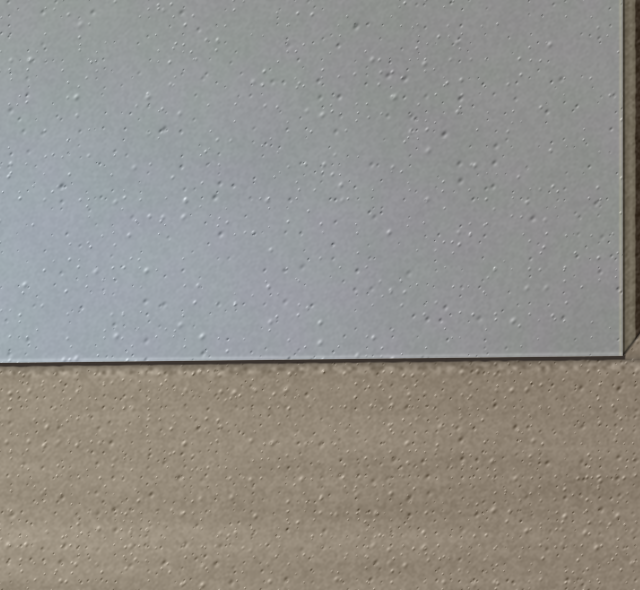
Write a Shadertoy shader that draws this texture.

```glsl
// A pale speckled panel with a shadowed lower edge, lying on a brown grained surface.
#define EDGE_LEFT 0.385      // height of the panel's lower edge at x = 0
#define EDGE_SLOPE 0.0112    // rise of that edge per unit of x
#define EDGE_RIGHT 1.0555    // x of the panel's right edge
#define SIDE_WIDTH 0.0215    // width of the side strip
#define SHADOW_WIDTH 0.0065  // thickness of the dark line under the panel
#define PANEL_GRAIN 0.045
#define BASE_GRAIN 0.085
#define PANEL_SPECKS 0.20    // share of cells holding a speck
#define BASE_SPECKS 0.42
#define STREAKS 0.040

float hash(vec2 p) {
    vec3 q = fract(vec3(p.xyx) * 0.1031);
    q += dot(q, q.yzx + 33.33);
    return fract((q.x + q.y) * q.z);
}

float noise(vec2 p) {
    vec2 i = floor(p), f = fract(p);
    f = f * f * (3.0 - 2.0 * f);
    return mix(mix(hash(i), hash(i + vec2(1, 0)), f.x),
               mix(hash(i + vec2(0, 1)), hash(i + vec2(1, 1)), f.x), f.y);
}

float fbm(vec2 p) {
    float sum = 0.0, amp = 0.5;
    for (int i = 0; i < 4; i++) {
        sum += amp * noise(p);
        p = p * 2.03 + 17.1;
        amp *= 0.5;
    }
    return sum;
}

// Soft coverage of the region where d > 0
float cover(float d, float soft) {
    float w = max(soft, 0.75 / iResolution.y);
    return smoothstep(-w, w, d);
}

// Signed tilted flecks: positive is bright, negative is dark
float flecks(vec2 p, float density) {
    float sum = 0.0;
    for (int layer = 0; layer < 3; layer++) {
        float k = float(layer);
        vec2 g = p * (34.0 + 17.0 * k) + 23.7 * k;
        vec2 id = floor(g);
        float pick = hash(id + 5.3), tone = hash(id + 41.9);
        vec2 d = fract(g) - mix(vec2(0.3), vec2(0.7), vec2(hash(id + 11.0), hash(id + 29.0)));
        d = vec2(d.x + d.y, d.y - d.x) * 0.7071;
        vec2 size = vec2(0.15, 0.085) * mix(0.65, 1.25, hash(id + 73.0));
        float body = exp(-dot(d / size, d / size));
        vec2 e = (d + vec2(0.04, 0.17)) / size;
        float rim = exp(-dot(e, e));
        float side = tone < 0.5 ? -1.0 : 1.0;
        sum += step(pick, density) * side * (body - 0.6 * rim) * mix(0.4, 1.0, fract(tone * 7.0));
    }
    return sum;
}

// Fine grain stretched along the rising diagonal
float grain(vec2 p) {
    vec2 q = vec2(p.x + p.y, p.y - p.x);
    return 0.6 * noise(q * vec2(105.0, 170.0)) + 0.4 * noise(p * 230.0 + 9.0) - 0.5;
}

vec3 panelColor(vec2 p) {
    float across = smoothstep(-0.05, 0.95, p.x + 0.12 * (p.y - 0.6));
    vec3 cool = mix(vec3(0.625, 0.665, 0.695), vec3(0.59, 0.61, 0.605), smoothstep(0.6, 1.05, p.y));
    vec3 col = mix(cool, vec3(0.555, 0.558, 0.552), across);
    vec2 glow = (p - vec2(0.50, 0.48)) / vec2(0.35, 0.22);
    col += vec3(0.016, 0.012, 0.026) * exp(-dot(glow, glow));
    col += 0.030 * (fbm(p * vec2(9.0, 7.0)) - 0.47);
    col += vec3(0.012, -0.006, 0.014) * (noise(p * 24.0) - 0.5);
    return col + PANEL_GRAIN * grain(p) + 0.19 * flecks(p, PANEL_SPECKS);
}

vec3 baseColor(vec2 p) {
    vec3 col = mix(vec3(0.600, 0.558, 0.492), vec3(0.545, 0.497, 0.436), smoothstep(0.0, 1.1, p.x));
    float y = p.y - EDGE_SLOPE * p.x;
    col += STREAKS * (fbm(vec2(p.x * 1.6, y * 30.0)) - 0.47) * 1.6;
    col += 0.022 * exp(-pow((y - 0.092) / 0.022, 2.0)) * (1.0 - 0.5 * p.x);
    col += 0.030 * (fbm(p * vec2(14.0, 22.0)) - 0.47);
    return col + BASE_GRAIN * grain(p + 3.0) + 0.19 * flecks(p + 4.0, BASE_SPECKS);
}

void mainImage(out vec4 fragColor, in vec2 fragCoord) {
    vec2 p = fragCoord / iResolution.y;
    float wobble = 0.0015 * (noise(p * 90.0) - 0.5);
    float above = p.y - EDGE_LEFT - EDGE_SLOPE * p.x;
    float beyond = p.x - EDGE_RIGHT;

    // Grained surface, with a ragged pale fringe and a soft contact shadow
    vec3 col = baseColor(p);
    float fringe = exp(-pow((above + 0.018) / 0.008, 2.0));
    col += fringe * (0.22 * (noise(p * 125.0) - 0.42));
    col *= 1.0 - 0.25 * exp(-abs(above + SHADOW_WIDTH) / 0.006);

    // Side strip with a bevelled foot, then the dark gap beyond it
    float foot = above - max(beyond, 0.0) * 1.3;
    float strip = cover(beyond, 0.001) * cover(foot, 0.002);
    vec3 side = vec3(0.415, 0.385, 0.325) + 0.10 * grain(p);
    side += 0.05 * exp(-pow((beyond - 0.014) / 0.004, 2.0));
    side = mix(side, vec3(0.22, 0.18, 0.14) + 0.15 * grain(p), cover(beyond - SIDE_WIDTH + wobble, 0.002));
    col = mix(col, side, strip);
    col *= 1.0 - 0.45 * exp(-pow(foot / 0.004, 2.0)) * cover(beyond, 0.001);

    // Dark line under the panel
    float line = cover(-above, 0.0012) * cover(above + SHADOW_WIDTH + wobble, 0.002);
    line *= cover(0.004 - beyond, 0.002);
    col = mix(col, vec3(0.205, 0.180, 0.165), 0.92 * line);

    // Panel face with thin bright rims and a dark right outline
    vec3 face = panelColor(p);
    face += 0.065 * exp(-pow((above - 0.004) / 0.003, 2.0));
    face += vec3(0.07, 0.06, 0.02) * exp(-pow((beyond + 0.004) / 0.0025, 2.0));
    col = mix(col, face, cover(above, 0.001) * cover(-beyond, 0.001));
    col *= 1.0 - 0.42 * exp(-pow((beyond - 0.002) / 0.002, 2.0)) * cover(above, 0.001);

    fragColor = vec4(clamp(col, 0.0, 1.0), 1.0);
}
```
